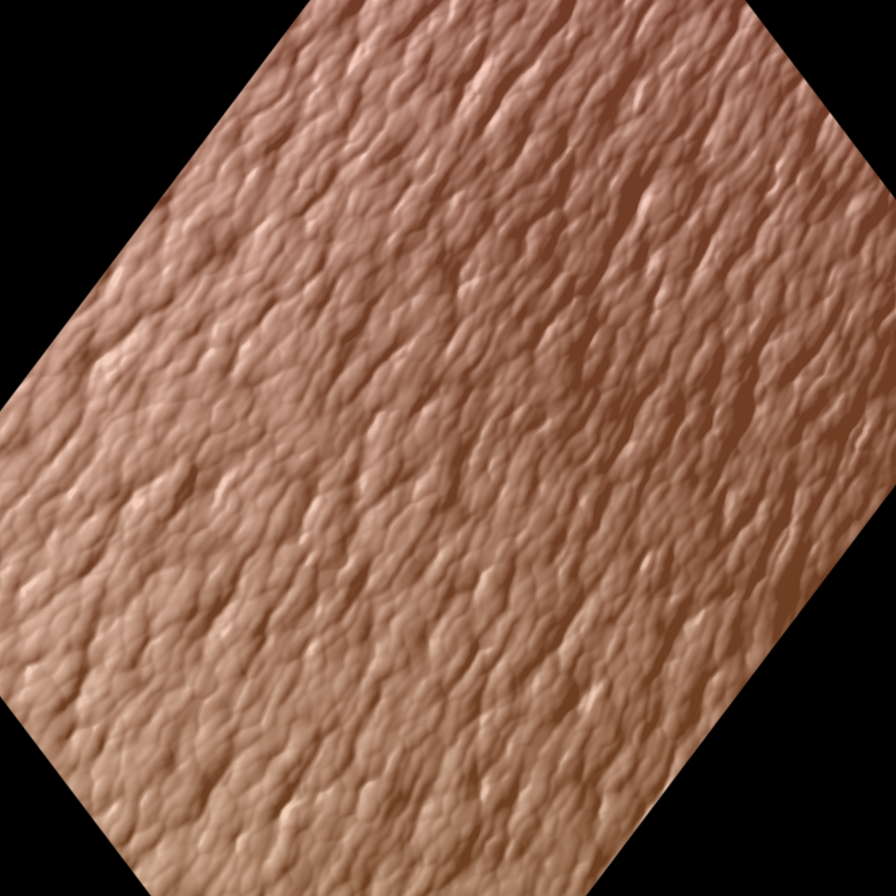
Reproduce this texture procedurally as a three.js fragment shader.

```glsl
// Close-up of creased skin, lit from the upper left, on a slanted patch over black.
varying vec2 vUv;

const vec3 SKIN_SHADE = vec3(0.535, 0.345, 0.25);
const vec3 SKIN_LIGHT = vec3(0.87, 0.71, 0.635);
const vec3 PINK_SHIFT = vec3(0.02, -0.015, 0.03);  // towards the top
const vec2 EDGE_NORMAL_A = vec2(-0.799, 0.602);
const vec2 EDGE_NORMAL_B = vec2(0.798, 0.603);
const vec2 PATCH_HALF = vec2(0.424, 0.566);
const float EDGE_SOFT = 0.0015;
const vec2 GRAIN_ALONG = vec2(0.52, 0.854);
const vec2 LIGHT_STEP = vec2(-0.0046, 0.0024);
const vec2 CREASE_FREQ = vec2(27.0, 6.0);          // across, along the grain
const vec2 RIDGE_FREQ = vec2(43.0, 17.0);
const vec2 PORE_FREQ = vec2(88.0, 42.0);
const float RELIEF_GAIN = 1.75;
const float HEIGHT_GAIN = 0.5;
const float GLINT_GAIN = 0.36;
const float CELL_SHARPNESS = 9.0;

vec2 hash2(vec2 cell) {
  vec3 h = fract(cell.xyx * vec3(0.1031, 0.1030, 0.0973));
  h += dot(h, h.yzx + 33.33);
  return fract((h.xx + h.yz) * h.zy);
}

// Cellular noise: rounded domes that meet in soft valleys.
float domes(vec2 p) {
  vec2 cell = floor(p);
  vec2 local = p - cell;
  float sum = 0.0;
  for (int y = -1; y <= 1; y++) {
    for (int x = -1; x <= 1; x++) {
      vec2 offset = vec2(float(x), float(y));
      vec2 d = offset + hash2(cell + offset + 100.0) - local;
      sum += exp(-CELL_SHARPNESS * dot(d, d));
    }
  }
  return log(sum) / CELL_SHARPNESS;
}

// Layered sines, about -1 to 1, for wavering lines and blotches.
float waves(vec2 p) {
  float sum = 0.0;
  float weight = 0.5;
  for (int i = 0; i < 4; i++) {
    sum += weight * sin(p.x + 1.7 * sin(p.y)) * cos(p.y - 0.8 * sin(p.x));
    p = mat2(1.3, 1.2, -1.2, 1.3) * p + 2.3;
    weight *= 0.6;
  }
  return sum;
}

// Canvas position to (across, along) the grain, slightly fanned and wavering.
vec2 grainSpace(vec2 p) {
  vec2 q = vec2(dot(p, vec2(GRAIN_ALONG.y, -GRAIN_ALONG.x)), dot(p, GRAIN_ALONG));
  q.x += 0.25 * q.x * q.y;
  q.x += 0.006 * waves(p * 17.0) + 0.0018 * waves(p * 70.0 + 4.0);
  return q;
}

float skinHeight(vec2 p) {
  vec2 q = grainSpace(p);
  return 0.6 * domes(q * CREASE_FREQ + 7.0)
       + 0.9 * domes(q * RIDGE_FREQ)
       + 0.32 * domes(q * PORE_FREQ + 31.0);
}

// Broad light: bright on the left, a soft hollow above the centre, dark low right.
float broadLight(vec2 p) {
  vec2 hollow = (p - vec2(0.09, 0.2)) / vec2(0.17, 0.3);
  vec2 corner = (p - vec2(0.42, -0.04)) / vec2(0.24, 0.22);
  float light = 0.43 - 0.55 * p.x + 0.1 * p.y;
  light -= 0.2 * exp(-dot(hollow, hollow));
  light -= 0.13 * exp(-dot(corner, corner));
  return light + 0.08 * waves(p * 9.0 + 1.0);
}

void main() {
  vec2 p = vUv - 0.5;

  // Relief from the slope towards the light.
  float height = skinHeight(p);
  float relief = height - skinHeight(p + LIGHT_STEP);
  float tone = broadLight(p);
  tone += RELIEF_GAIN * relief + HEIGHT_GAIN * (height + 0.1);

  // Moist glints on the steepest lit flanks, in scattered patches.
  float patchiness = smoothstep(-0.25, 0.6, waves(p * 32.0 + 9.0));
  tone += GLINT_GAIN * patchiness * smoothstep(0.1, 0.28, relief);
  tone = clamp(tone, -0.28, 1.25);

  vec3 skin = mix(SKIN_SHADE, SKIN_LIGHT, tone) + PINK_SHIFT * p.y;

  // Slanted patch with smooth edges.
  vec2 inside = PATCH_HALF - abs(vec2(dot(p, EDGE_NORMAL_A), dot(p, EDGE_NORMAL_B)));
  float cover = smoothstep(-EDGE_SOFT, EDGE_SOFT, min(inside.x, inside.y));
  gl_FragColor = vec4(skin * cover, 1.0);
}
```
